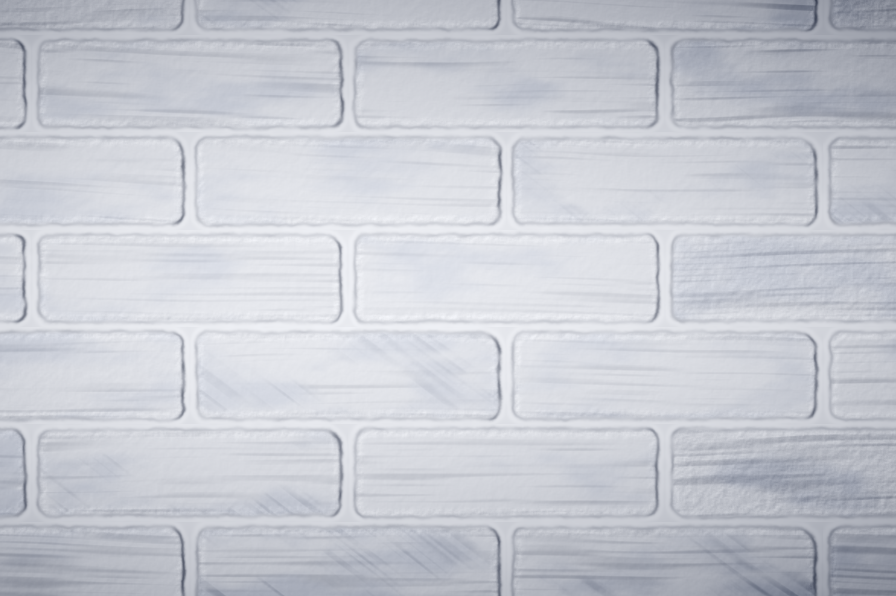
Write a WebGL 2 fragment shader that draws this texture.

```glsl
#version 300 es
precision highp float;
// White painted brick wall in running bond, with brush strokes and soft side light.

#define PITCH vec2(0.531, 0.1632)   // brick spacing, in canvas heights
#define ORIGIN vec2(0.053, 0.125)   // a corner of the joint grid
#define HALF_SIZE vec2(0.2535, 0.0725)
#define CORNER 0.024
#define EDGE_WOBBLE 0.0035
#define STROKE_DEPTH 0.10
#define GRAIN_DEPTH 0.10
#define SHADOW_DEPTH 0.30
#define LIGHT_CENTER vec2(0.55, 0.50)
#define LIGHT_LEVEL 0.917

uniform vec2 u_resolution;
out vec4 fragColor;

float hash(vec2 p) {
  return fract(sin(dot(p, vec2(127.1, 311.7))) * 43758.5453);
}

float noise(vec2 p) {
  vec2 i = floor(p), f = fract(p);
  f = f * f * (3.0 - 2.0 * f);
  return mix(mix(hash(i), hash(i + vec2(1, 0)), f.x),
             mix(hash(i + vec2(0, 1)), hash(i + vec2(1, 1)), f.x), f.y);
}

float fbm(vec2 p) {
  float sum = 0.0, amp = 0.5;
  for (int i = 0; i < 4; i++) {
    sum += amp * noise(p);
    p = p * 2.03 + 17.3;
    amp *= 0.5;
  }
  return sum;
}

float roundedBox(vec2 p, vec2 b, float r) {
  vec2 q = abs(p) - b + r;
  return length(max(q, 0.0)) + min(max(q.x, q.y), 0.0) - r;
}

// Gaussian-like ridge of width w around zero
float line(float d, float w) {
  return exp(-d * d / (w * w));
}

vec2 rotate(vec2 p, float a) {
  return mat2(cos(a), -sin(a), sin(a), cos(a)) * p;
}

// Thin dark bristle marks running along x
float bristles(vec2 p) {
  p.y += 0.008 * noise(p * vec2(5.0, 12.0));
  float fine = noise(p * vec2(7.0, 190.0));
  float broad = noise(p * vec2(4.0, 85.0) + 31.0);
  return smoothstep(0.50, 0.95, 0.6 * fine + 0.5 * broad);
}

// Small bumps lit from the upper left
float relief(vec2 p) {
  vec2 lit = vec2(-0.0025, 0.0025);
  return fbm(p * 95.0) - fbm((p + lit) * 95.0);
}

void main() {
  vec2 p = gl_FragCoord.xy / u_resolution.y;
  float px = 1.0 / u_resolution.y;

  // Running bond: every other row shifts by half a brick
  vec2 grid = (p - ORIGIN) / PITCH;
  float row = floor(grid.y);
  grid.x += 0.5 * mod(row, 2.0);
  vec2 id = floor(grid);
  vec2 q = (fract(grid) - 0.5) * PITCH;
  float seed = hash(id + 3.7), seed2 = hash(id + 19.1);

  // Worn outline, with a rounder upper right corner on some bricks
  vec2 size = HALF_SIZE - 0.002 * vec2(seed, seed2);
  float worn = step(0.0, q.x) * step(0.0, q.y) * seed2;
  float d = roundedBox(q, size, CORNER * (0.8 + 0.7 * worn));
  d += EDGE_WOBBLE * (fbm(p * 45.0) - 0.47) * 2.0;
  d += 0.002 * (noise(p * 11.0) - 0.5);
  float face = 1.0 - smoothstep(-0.004 - px, 0.001 + px, d);

  // Light fades away from the left of centre
  vec2 away = p - LIGHT_CENTER;
  float fall = (away.x < 0.0 ? 0.22 : 0.13) * away.x * away.x
             + 0.72 * away.y * away.y;
  fall += 0.35 * away.x * away.x * away.y * away.y;
  float light = LIGHT_LEVEL - fall;
  float contrast = 0.65 + 3.0 * fall;

  // Brush strokes: mostly level, with diagonal patches on some bricks
  vec2 local = q + id * 7.31;
  float level = bristles(rotate(q, 0.10 * (seed - 0.5)) + id * 7.31);
  float slanted = bristles(rotate(q, -0.65) + id * 5.17);
  float patches = smoothstep(0.42, 0.72, fbm(local * vec2(6.0, 14.0)));
  float stroke = mix(level, slanted, patches * step(0.6, seed2) * 0.8);
  float cover = 0.35 + 0.65 * fbm(local * vec2(5.0, 16.0) + 8.0) + 0.4 * seed;
  float paint = STROKE_DEPTH * stroke * cover * contrast;
  float wash = 0.055 * patches * contrast + 0.012 * seed;
  float rough = mix(0.25, 1.0, smoothstep(0.55, 0.9, seed));
  rough = max(rough, smoothstep(-0.025, -0.002, d));
  float grain = GRAIN_DEPTH * relief(p) * rough * (0.7 + contrast);
  light += face * (grain - paint - wash);

  // Edges: raised paint rim, then a groove that is deepest on the right
  float right = smoothstep(size.x - 0.022, size.x - 0.003, q.x);
  float left = smoothstep(size.x - 0.022, size.x - 0.003, -q.x);
  float ragged = 0.45 + 0.9 * noise(p * vec2(55.0, 65.0));
  float groove = line(d - 0.001, 0.0032);
  light += 0.022 * line(d + 0.008, 0.005) * (1.0 - 0.5 * right);
  light -= groove * ragged * mix(0.085 + 0.03 * left, SHADOW_DEPTH, right);
  light += 0.025 * (1.0 - face) * line(d - 0.009, 0.005);
  light += 0.012 * (noise(p * 60.0) - 0.5) * (1.0 - face);

  // Cool tint grows in the shade
  float shade = max(0.0, 0.92 - light);
  vec3 color = light + vec3(-0.006, 0.001, 0.020) * (1.0 + 4.0 * shade);
  color += face * patches * vec3(-0.006, 0.0, 0.012);
  fragColor = vec4(clamp(color, 0.0, 1.0), 1.0);
}
```
